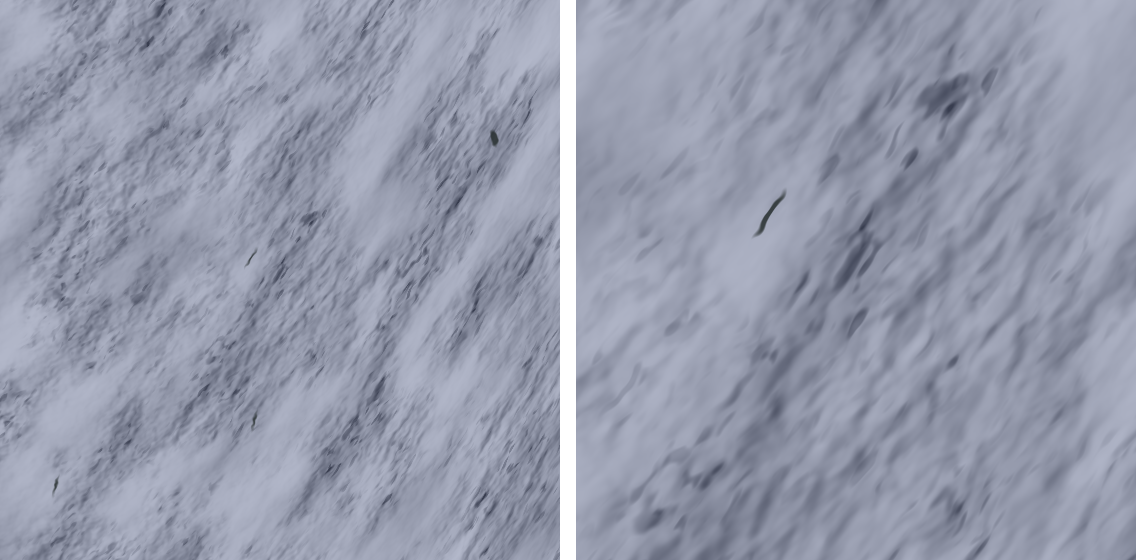
Left: the whole. Right: its middle third, enlarged.
Reproduce this texture procedurally as a Shadertoy shader.

```glsl
const vec3 TINT = vec3(0.0, 0.02, 0.091);       // cool cast added to the grey tone
const vec3 DEBRIS = vec3(0.15, 0.18, 0.18);
const float BASE_TONE = 0.638;
const float DRIFT_GAIN = 0.17;
const float ROUGH_SHADE = 0.065;
const float RELIEF_GAIN = 0.36;
const float CREVICE_GAIN = 0.17;
const float FLECK_GAIN = 0.17;
const float GRAIN_GAIN = 0.040;
const float WIND_ANGLE = 0.76;
const float WIND_BEND = 0.42;                   // streaks steepen to the right
const vec2 DRIFT_SCALE = vec2(3.6, 7.2);
const vec2 RELIEF_SCALE = vec2(13.0, 23.0);
const vec2 CREVICE_SCALE = vec2(24.0, 46.0);
const vec2 FLECK_SCALE = vec2(42.0, 95.0);
const vec2 SHADOW_STEP = vec2(0.003, -0.0065);
const float DEBRIS_CELLS = 3.0;
const float DEBRIS_CHANCE = 0.45;

vec2 hash2(vec2 cell) {
    uvec2 k = uvec2(ivec2(cell) + 4096) * uvec2(1597u, 3571u);
    uint n = (k.x ^ k.y) * 747796405u + 277803u;
    n = (n ^ (n >> 15u)) * 277803737u;
    n ^= n >> 13u;
    uint m = n * 1664525u + 101390u;
    m ^= m >> 16u;
    return vec2(n & 65535u, m & 65535u) / 65535.0;
}

float corner(vec2 cell, vec2 offset) {
    return dot(hash2(cell) * 2.0 - 1.0, offset);
}

float gradientNoise(vec2 p) {
    vec2 i = floor(p), f = p - i;
    vec2 u = f * f * f * (f * (f * 6.0 - 15.0) + 10.0);
    vec2 e = vec2(1.0, 0.0);
    return mix(mix(corner(i, f), corner(i + e, f - e), u.x),
               mix(corner(i + e.yx, f - e.yx), corner(i + e.xx, f - e.xx), u.x), u.y);
}

float fbm(vec2 p, int octaves) {
    float sum = 0.0, amplitude = 1.0;
    for (int i = 0; i < octaves; i++) {
        sum += amplitude * gradientNoise(p);
        p = mat2(1.97, 0.22, -0.22, 1.97) * p + 17.3;
        amplitude *= 0.55;
    }
    return sum;
}

// x runs along the wind, y across it
vec2 windSpace(vec2 p) {
    p.y -= WIND_BEND * p.x * p.x;
    float c = cos(WIND_ANGLE), s = sin(WIND_ANGLE);
    return vec2(c * p.x + s * p.y, c * p.y - s * p.x);
}

float debrisMask(vec2 p, float pixel) {
    vec2 cell = floor(p * DEBRIS_CELLS);
    vec2 seed = hash2(cell + 71.0), shape = hash2(cell + 193.0);
    vec2 v = p - (cell + 0.2 + 0.6 * seed) / DEBRIS_CELLS;
    float turn = 0.9 + 0.9 * shape.x;
    v = vec2(cos(turn) * v.x + sin(turn) * v.y, cos(turn) * v.y - sin(turn) * v.x);
    v += 0.004 * vec2(gradientNoise(p * 90.0), gradientNoise(p * 110.0 + 9.0));
    vec2 size = vec2(0.014, mix(0.0022, 0.009, shape.y * shape.y));
    float edge = (length(v / size) - 1.0) * size.y;
    float present = step(hash2(cell + 311.0).x, DEBRIS_CHANCE);
    return present * (1.0 - smoothstep(-pixel, pixel, edge));
}

void mainImage(out vec4 fragColor, in vec2 fragCoord) {
    vec2 p = fragCoord / iResolution.y;
    vec2 q = windSpace(p);

    // smooth drifts and the wind-scoured patches between them
    float drift = fbm(q * DRIFT_SCALE + 4.7, 4);
    float patches = fbm(q * vec2(4.4, 5.8) + 31.0, 5);
    float rough = smoothstep(-0.32, 0.24, patches - 0.35 * drift);

    // crumbled relief, lit from the right
    vec2 w = q + 0.006 * vec2(fbm(p * 26.0, 2), fbm(p * 26.0 + 53.0, 2));
    float slope = fbm(w * RELIEF_SCALE, 4) - fbm((w + SHADOW_STEP) * RELIEF_SCALE, 4);
    slope = slope > 0.0 ? slope / (1.0 + 2.5 * slope) : slope * 1.1;

    // separate dark crevices and smaller, sharper flecks in loose clusters
    float cluster = smoothstep(-0.25, 0.30, fbm(q * vec2(10.0, 14.0) + 77.0, 2));
    float crevice = smoothstep(0.12, 0.46, fbm(w * CREVICE_SCALE + 8.0, 3)) * cluster;
    float fleck = smoothstep(0.17, 0.46, fbm(w * FLECK_SCALE + 23.0, 2));
    fleck *= 0.25 + 0.75 * cluster;
    float grain = fbm(q * vec2(70.0, 115.0), 2);

    float tone = BASE_TONE + DRIFT_GAIN * drift - ROUGH_SHADE * rough;
    tone += RELIEF_GAIN * slope * mix(0.16, 1.0, rough);
    tone -= (CREVICE_GAIN * crevice + FLECK_GAIN * fleck) * mix(0.04, 1.0, rough);
    tone += GRAIN_GAIN * grain * mix(0.3, 1.0, rough);

    // soft limit on the brightest snow
    float excess = max(tone - 0.65, 0.0);
    tone = min(tone, 0.65) + excess / (1.0 + 8.0 * excess);

    vec3 color = vec3(max(tone, 0.22)) + TINT;
    color = mix(color, DEBRIS, 0.85 * debrisMask(p, 1.2 / iResolution.y));
    fragColor = vec4(color, 1.0);
}
```
